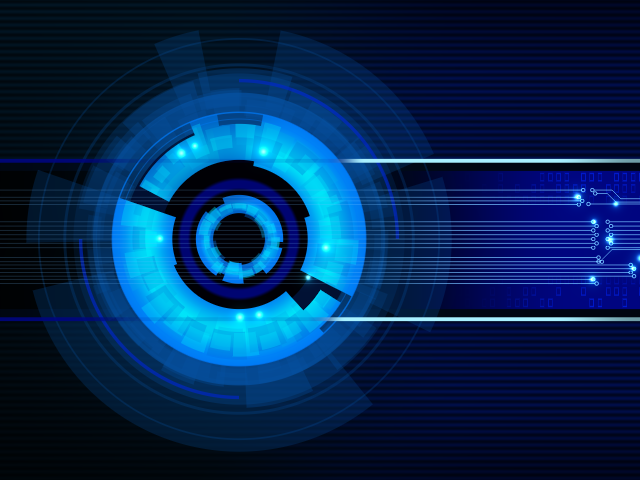
Give the GLSL for this background, as a WebGL 2 fragment shader.

```glsl
#version 300 es
precision highp float;
// A glowing segmented dial over a dark band with circuit wires.
// Annular sectors, hashed blocks and strokes are painted back to front;
// lengths are in canvas heights, angles in degrees.
uniform vec2 u_resolution;
out vec4 fragColor;

const vec2 CENTER = vec2(.498, .502);
const vec3 NAVY_LEFT = vec3(.005, .065, .11);
const vec3 NAVY_RIGHT = vec3(0, .045, .25);
const vec3 ROYAL = vec3(0, .02, .5);
const vec3 HALO = vec3(.02, .32, .64);
const vec3 AZURE = vec3(0, .48, .98);
const vec3 CYAN = vec3(0, .92, 1);
const vec3 ICE = vec3(.66, .94, 1);
const vec3 WELL = vec3(0, 0, .02);
const float STRIPES = 72., WIRE = .0009, PAD = .0035;

// Sectors: start angle, end angle, inner radius, outer radius
const vec4 FANS[5] = vec4[5](
  vec4(23.6, 78.7, .28, .443), vec4(101, 113.5, .28, .443), vec4(161, 181, .26, .443),
  vec4(194, 309, .27, .443), vec4(-26, 17, .3, .443));
const vec4 BODY[12] = vec4[12](
  vec4(17, 79, .155, .264), vec4(-27, 18, .143, .264), vec4(-159, -48, .146, .264),
  vec4(161, 202, .139, .264), vec4(112, 152, .165, .235), vec4(100, 113, .165, .264),
  vec4(78, 101, .165, .24), vec4(-49, -32, .2, .25),
  vec4(-4, 112, .06, .092), vec4(140, 238, .06, .09), vec4(-112, -84, .05, .093),
  vec4(-52, -12, .06, .092));
// Wire groups: top height, count, spacing, right end
const vec4 WIRES[6] = vec4[6](
  vec4(.604, 1, .008, 1.215), vec4(.589, 3, .0075, 1.206), vec4(.538, 7, .009, 1.236),
  vec4(.4635, 2, .0087, 1.247), vec4(.448, 4, .0078, 1.314), vec4(.418, 2, .0087, 1.236));
// Traces: start x, start y, bend x, rise
const vec4 TRACES[4] = vec4[4](
  vec4(1.234, .604, 1.275, -.018), vec4(1.24, .597, 1.265, -.018),
  vec4(1.247, .455, 1.25, .025), vec4(1.226, .575, 1.4, 0));
const vec2 GLINTS[15] = vec2[15](
  vec2(.406, .696), vec2(.549, .684), vec2(.378, .681), vec2(.333, .503), vec2(.679, .484),
  vec2(.642, .422), vec2(.5, .339), vec2(.54, .344), vec2(1.203, .59), vec2(1.283, .575),
  vec2(1.238, .538), vec2(1.271, .5), vec2(1.319, .441), vec2(1.234, .418), vec2(1.335, .462));

float px, r, a; // pixel size, polar radius and angle
vec3 col;

float hash(vec2 p) { return fract(sin(dot(p, vec2(127.1, 311.7))) * 43758.5453); }
float fill(float d) { return clamp(.5 - d / px, 0., 1.); }
float stroke(float d, float w) { return fill(abs(d) - w); }
void paint(vec3 c, float k) { col = mix(col, c, clamp(k, 0., 1.)); }

float sector(vec4 s) {
  float off = abs(mod(a - .5 * (s.x + s.y) + 180., 360.) - 180.);
  float side = radians(off - .5 * (s.y - s.x)) * r;
  return fill(max(side, max(s.z - r, r - s.w)));
}

// Ring of cells with random widths and radii
float blocks(float cells, float lo, float hi, float seed) {
  float u = fract(a / 360. + seed * .037) * cells;
  vec2 id = vec2(floor(u), seed);
  float inner = mix(lo, hi, .55 * hash(id));
  float outer = mix(inner, hi, .35 + .65 * hash(id + 17.));
  float side = abs(fract(u) - .5) - mix(.3, .5, hash(id + 5.));
  return fill(max(side * 6.2832 * r / cells, max(inner - r, r - outer)));
}

void main() {
  px = 1. / u_resolution.y;
  vec2 p = gl_FragCoord.xy * px, q = p - CENTER;
  r = length(q);
  a = degrees(atan(q.y, q.x));
  float right = smoothstep(.4, 1., p.x), height = abs(p.y - .5);

  // Striped backdrop and band
  col = mix(NAVY_LEFT * mix(.3, 1., p.y), NAVY_RIGHT, right);
  col *= .85 + .35 * sin(p.y * STRIPES * 6.2832);
  col *= 1. - .5 * smoothstep(.3, .52, height) * right;
  paint(vec3(0, .02, .06), fill(height - .165));
  float band = fill(height - .144);
  paint(ROYAL * smoothstep(.72, 1.2, p.x), band);
  vec2 grid = p * vec2(58, 42), cell = abs(fract(grid) - .5);
  float box = abs(max(cell.x * 1.4, cell.y) - .32) - .06;
  float code = fill(box / 42.) * step(.4, hash(floor(grid))) * smoothstep(.06, .13, height);
  col += vec3(0, .08, .3) * code * band * smoothstep(.95, 1.25, p.x);

  // Translucent halo, fans and fine circles
  float lobe = mix(.45, 1., abs(q.y) / max(r, .01));
  paint(HALO, lobe * (.42 * fill(r - .305) + .25 * fill(r - .345) + .12 * exp(-8. * max(r - .345, 0.))));
  for (int i = 0; i < 5; i++) paint(HALO, .24 * sector(FANS[i]));
  for (float i = 0.; i < 3.; i++)
    paint(HALO, .3 * lobe * blocks(11. + 6. * i, .24, .36 - .02 * i, i + 2.));
  paint(HALO, .25 * (stroke(r - .363, .003) + stroke(r - .417, .0018) + stroke(r - .3, .004)));
  paint(vec3(0, .15, .8), .65 * stroke(r - .33, .0035) * step(0., q.x * q.y));

  // Dark well with a royal ring, then the bright body
  paint(vec3(0, .03, .15), .8 * fill(r - .24));
  paint(WELL, fill(r - .165));
  col += ROYAL * .85 * smoothstep(.016, .006, abs(r - .114));
  paint(AZURE * .8, stroke(r - .067, .013));
  float body = 0.;
  for (int i = 0; i < 12; i++) body = max(body, sector(BODY[i]));
  float top = smoothstep(60., 100., a) * smoothstep(170., 140., a);
  float core = exp(-pow((r - .195) / .037, 2.)) + .6 * exp(-pow((r - .068) / .01, 2.));
  paint(mix(AZURE * (1. - .2 * top), CYAN, core * (1. - .5 * top)), .96 * body);
  for (float i = 0.; i < 3.; i++) {
    vec3 tint = mix(AZURE * .85, CYAN, .5 * i);
    paint(tint, .3 * body * blocks(17. + 5. * i, .16, .255, i + 8.));
    paint(tint, .4 * blocks(7. + 4. * i, .047, .085, i + 21.));
  }
  paint(AZURE, .7 * stroke(r - .264, .0015) + .4 * stroke(r - .25, .001));
  paint(WELL, fill(r - .043));

  // Wires with ring terminals, then bent traces
  float wires = 0., pads = 0.;
  for (int g = 0; g < 6; g++) {
    vec4 w = WIRES[g];
    float row = clamp(round((w.x - p.y) / w.z), 0., w.y - 1.);
    vec2 d = p - vec2(w.w + .007 * mod(row, 2.), w.x - row * w.z);
    float twin = g == 2 ? step(.034, d.x) : 0.;
    wires += stroke(d.y, WIRE) * (fill(d.x + .004) + twin);
    pads += stroke(length(d) - PAD, WIRE);
    if (g == 2) pads += stroke(length(d - vec2(.03, 0)) - PAD, WIRE);
  }
  for (int i = 0; i < 4; i++) {
    vec4 t = TRACES[i];
    float rise = sign(t.w) * clamp(p.x - t.z, 0., abs(t.w));
    wires += stroke(p.y - t.y - rise, WIRE) * fill(t.x + .004 - p.x);
    pads += stroke(length(p - t.xy) - PAD, WIRE);
  }
  paint(vec3(.45, .75, 1), wires * mix(.22, .8, smoothstep(.68, 1., p.x)) + pads);

  // Band rails and sparks
  float lit = smoothstep(.62, .72, p.x - .04 * step(.5, p.y));
  vec3 rail = mix(ROYAL, ICE, lit) * mix(1., .65, smoothstep(1.15, 1.333, p.x));
  paint(rail, stroke(height - .165, .004) * max(lit, mix(.9, .12, smoothstep(.15, .3, p.x))));
  for (int i = 0; i < 15; i++) {
    float d = length(p - GLINTS[i]) / mix(.004, .0065, hash(vec2(i, 3)));
    col += CYAN * .6 * exp(-.7 * d) + ICE * exp(-d * d);
  }
  fragColor = vec4(min(col, 1.), 1);
}
```
